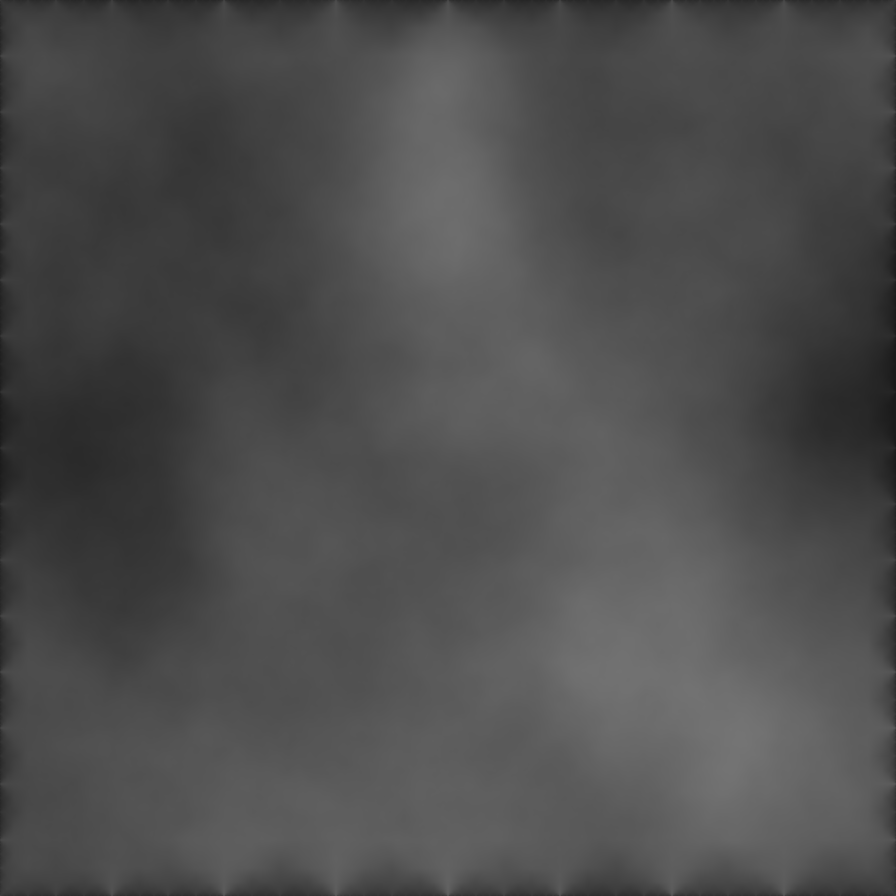
This texture is drawn by a Shadertoy shader. Its source:

```glsl
// Soft grey midpoint-displacement heightmap: broad light and dark swells,
// roughened by fractal gradient noise. Near the border, halving tents
// darken the midpoints between dyadic positions into fine teeth.

vec2 hashGradient(vec2 cell) {
    vec2 h = vec2(dot(cell, vec2(127.1, 311.7)), dot(cell, vec2(269.5, 183.3)));
    return 2.0 * fract(sin(h) * 43758.5) - 1.0;
}

float gradientNoise(vec2 p) {
    vec2 i = floor(p), f = fract(p);
    vec2 u = f * f * f * (f * (f * 6.0 - 15.0) + 10.0);
    vec2 e = vec2(0.0, 1.0);
    float low = mix(dot(hashGradient(i), f),
                    dot(hashGradient(i + e.yx), f - e.yx), u.x);
    float high = mix(dot(hashGradient(i + e), f - e),
                     dot(hashGradient(i + 1.0), f - 1.0), u.x);
    return mix(low, high, u.y);
}

float fbm(vec2 p) {
    float sum = 0.0, gain = 1.0;
    for (int octave = 0; octave < 6; octave++) {
        sum += gain * gradientNoise(p);
        p = mat2(0.8, 0.6, -0.6, 0.8) * p * 2.03 + 7.3;
        gain *= 0.5;
    }
    return sum;
}

// Broad swells: centre, radius, brightness change
float swells(vec2 p) {
    vec4 swell[12] = vec4[12](
        vec4(0.50, 0.92, 0.08, 0.09), vec4(0.50, 0.76, 0.10, 0.11),
        vec4(0.25, 0.76, 0.12, -0.04), vec4(0.10, 0.78, 0.20, -0.05),
        vec4(0.09, 0.49, 0.14, -0.11), vec4(0.10, 0.33, 0.11, -0.05),
        vec4(1.00, 0.56, 0.17, -0.15), vec4(0.68, 0.76, 0.13, -0.04),
        vec4(0.62, 0.59, 0.16, 0.10), vec4(0.74, 0.33, 0.15, 0.12),
        vec4(0.87, 0.11, 0.16, 0.10), vec4(0.45, 0.08, 0.26, 0.08));
    float sum = 0.0;
    for (int n = 0; n < 12; n++) {
        vec2 d = (p - swell[n].xy) / swell[n].z;
        sum += swell[n].w * exp(-dot(d, d));
    }
    return sum;
}

// Fractional darkening at a position along one border and a depth inside it
float borderTeeth(float along, float depth, float span) {
    float drop = 0.0;
    for (int level = 0; level < 6; level++) {
        float tent = 1.0 - abs(2.0 * fract(along / span) - 1.0);
        float reach = max(0.0, 1.0 - 2.0 * depth / span);
        float variation = 1.0 + 0.9 * gradientNoise(vec2(along * 9.0, span * 60.0));
        drop += 0.27 * (1.0 - 2.0 * drop) * tent * reach * variation;
        span *= 0.5;
    }
    return drop;
}

void mainImage(out vec4 fragColor, in vec2 fragCoord) {
    vec2 uv = fragCoord / iResolution.xy;

    // Warped swells with fine cloudy relief
    vec2 warp = vec2(gradientNoise(uv * 5.0 + 3.7), gradientNoise(uv * 5.0 + 19.2));
    float grey = 0.295 + swells(uv + 0.05 * warp) + 0.065 * fbm(uv * 5.0 + 11.4);

    // Toothed borders, deeper along the top and bottom
    vec2 depth = min(uv, 1.0 - uv);
    grey *= 1.0 - borderTeeth(uv.x, depth.y, 0.125);
    grey *= 1.0 - borderTeeth(uv.y, depth.x, 0.0625);

    fragColor = vec4(vec3(clamp(grey, 0.1, 0.47)), 1.0);
}
```
